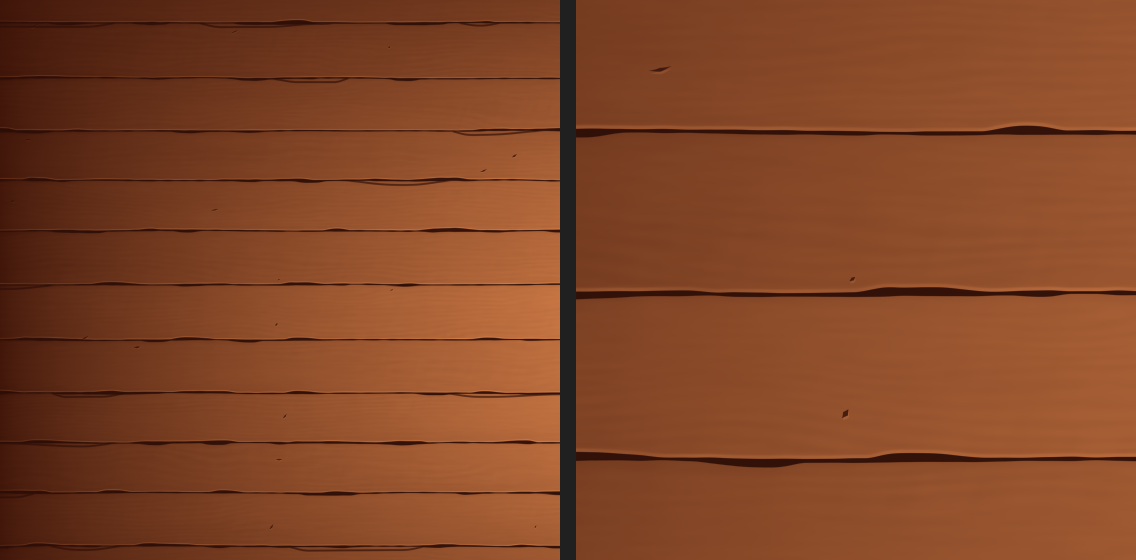
Left: the whole. Right: its middle third, enlarged.
A WebGL 1 fragment shader for this texture:

```glsl
precision highp float;
// Horizontal wooden planks lit warmly from the lower right, fading to dark at left.
// Seams sit on a slightly uneven ladder, with chipped gaps, bright lips and splits;
// stretched noise makes the grain and a hashed grid scatters small nicks.

uniform vec2 u_resolution;

#define PITCH 0.0936        // plank height
#define FIRST_SEAM 0.0423   // distance of the first seam from the top
#define UNEVEN 0.0046       // drift of the seam spacing
#define GAP 0.0011          // half width of a seam
#define LIP 0.0030          // width of the bright edge above a seam
#define GRAIN 0.028         // grain contrast
#define NICK_GRID 9.0       // cells across for nicks
#define NICK_SHARE 0.22     // share of cells holding a nick
#define DARK_WOOD vec3(0.235, 0.075, 0.03)
#define LIT_WOOD vec3(0.80, 0.475, 0.27)
#define GAP_COLOR vec3(0.17, 0.05, 0.025)

float hash(vec2 p) {
  return fract(sin(dot(p, vec2(127.1, 311.7))) * 43758.5453);
}

float noise(vec2 p) {
  vec2 i = floor(p), f = fract(p);
  f = f * f * (3.0 - 2.0 * f);
  return mix(mix(hash(i), hash(i + vec2(1.0, 0.0)), f.x),
             mix(hash(i + vec2(0.0, 1.0)), hash(i + vec2(1.0, 1.0)), f.x), f.y);
}

float fbm(vec2 p) {
  float sum = 0.0, amp = 0.5;
  for (int i = 0; i < 4; i++) {
    sum += amp * noise(p);
    p = p * 2.03 + 17.0;
    amp *= 0.5;
  }
  return sum;
}

float seamHeight(float k) {
  return FIRST_SEAM + PITCH * k + UNEVEN * sin(1.208 * k - 0.24);
}

// Broad light: rises to the right, strongest below mid height
float lighting(vec2 p) {
  float v = (p.y - 0.62) / 0.69;
  return 0.92 * pow(p.x + 0.01, 0.66) * exp(-v * v);
}

// Wavy growth lines, fine fibres and cross figure, centred on zero
float woodGrain(vec2 p, float row) {
  vec2 shift = vec2(row * 7.31, row * 3.17);
  float bend = fbm(vec2(p.x * 2.2, p.y * 7.0) + shift);
  float rings = sin(6.2832 * (p.y * 105.0 + bend * 11.0));
  float patchy = noise(vec2(p.x * 5.0, p.y * 30.0) + shift);
  float fibre = noise(vec2(p.x * 45.0, p.y * 330.0) + shift) - 0.5;
  float figure = noise(vec2(p.x * 120.0 + p.y * 40.0, p.y * 45.0) + shift) - 0.5;
  float mottle = fbm(vec2(p.x * 4.0, p.y * 34.0) + shift) - 0.47;
  return 0.55 * rings * patchy + 0.8 * fibre + 0.7 * figure * patchy + 1.8 * mottle;
}

// Tapered slanted scratch in some cells
float nick(vec2 p, float px) {
  vec2 cell = floor(p * NICK_GRID);
  vec2 jitter = vec2(hash(cell + 3.7), hash(cell + 8.1));
  vec2 d = p - (cell + 0.2 + 0.6 * jitter) / NICK_GRID;
  float angle = 1.3 * hash(cell + 5.3) - 0.1;
  vec2 along = vec2(cos(angle), -sin(angle));
  float halfLength = mix(0.002, 0.0065, hash(cell + 1.9));
  float s = dot(d, along);
  float taper = 1.0 - abs(s) / halfLength;
  float side = abs(dot(d, vec2(-along.y, along.x)) + 18.0 * s * s);
  float width = mix(0.0008, 0.0019, hash(cell + 6.6)) * taper;
  return step(hash(cell), NICK_SHARE) * step(0.0, taper)
       * (1.0 - smoothstep(width - px, width + px, side));
}

void main() {
  vec2 p = gl_FragCoord.xy / u_resolution;
  p.y = 1.0 - p.y;                       // measure downward from the top
  float px = 0.75 / min(u_resolution.x, u_resolution.y);

  // Nearest seam, signed distance below it, and the plank it bounds
  float k = floor((p.y - FIRST_SEAM) / PITCH + 0.5);
  float wobble = 0.0022 * (noise(vec2(p.x * 11.0, k * 5.0)) - 0.5);
  float d = p.y - seamHeight(k) - wobble;
  float row = k + step(0.0, d);

  // Wood brightness
  float light = lighting(p);
  float tone = 0.05 * (hash(vec2(row, 4.2)) - 0.5);
  light += (0.35 + light) * (tone + GRAIN * woodGrain(p, row));

  // Chipped gap, bright lip above, soft shade below
  float chipUp = 0.0032 * smoothstep(0.6, 0.95, noise(vec2(p.x * 15.0, k * 3.0 + 40.0)));
  float chipDown = 0.0028 * smoothstep(0.55, 0.95, noise(vec2(p.x * 18.0, k * 3.0 + 90.0)));
  float rough = 0.0007 * (noise(vec2(p.x * 70.0, k * 2.0)) - 0.5);
  float above = -d - GAP - chipUp + rough;
  float below = d - GAP - chipDown + rough;
  float gap = 1.0 - smoothstep(-px, px, max(above, below));
  float lip = smoothstep(-px, px, above) * (1.0 - smoothstep(LIP * 0.4, LIP, above));
  light += lip * mix(0.09, 0.19, noise(vec2(p.x * 22.0, k * 4.0)));
  light -= 0.03 * smoothstep(LIP, LIP * 1.5, above) * exp(-max(above, 0.0) / 0.006);
  light -= 0.06 * step(0.0, below) * exp(-max(below, 0.0) / 0.003);

  // Occasional split arching below the seam
  float arch = smoothstep(0.66, 0.92, noise(vec2(p.x * 7.0, k * 3.0 + 160.0)));
  float split = smoothstep(0.0, 0.2, arch)
              * (1.0 - smoothstep(0.0004, 0.0004 + 2.0 * px, abs(d - 0.0075 * arch)));

  // Nicks with a lit lower rim
  float scratch = nick(p, px);
  light += 0.12 * nick(p - vec2(0.0005, 0.0015), px) * (1.0 - scratch);

  vec3 color = mix(DARK_WOOD, LIT_WOOD, clamp(light, -0.1, 1.1));
  color = mix(color, GAP_COLOR, max(0.75 * scratch, 0.65 * split));
  color = mix(color, GAP_COLOR, 0.93 * gap);
  gl_FragColor = vec4(color, 1.0);
}
```
